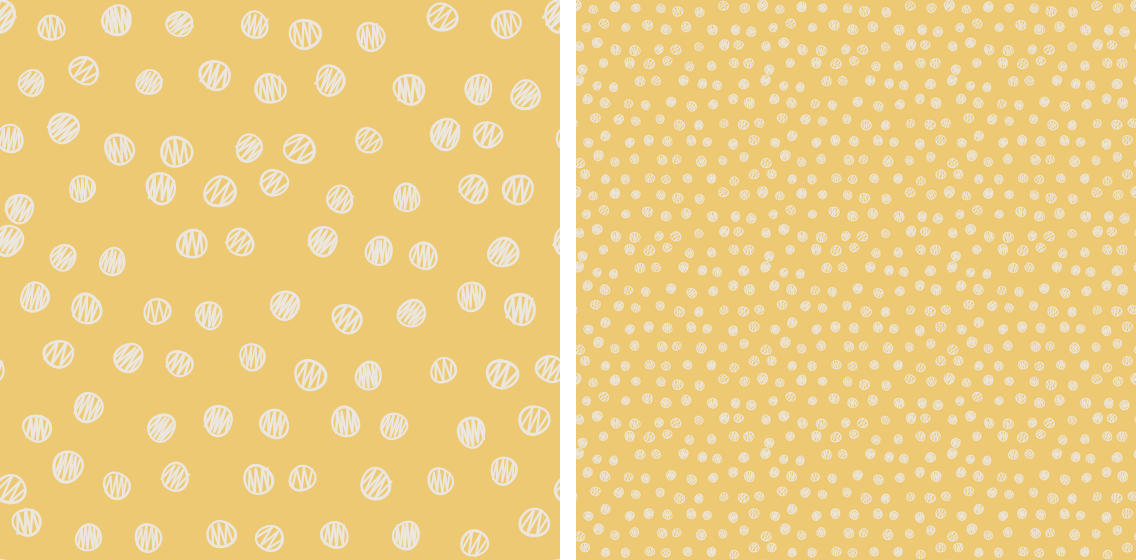
Left, the tile; right, the same tile 3 across and 3 down.
Give the GLSL for this pattern, as a three.js fragment shader.

```glsl
varying vec2 vUv;

const vec2 GRID = vec2(9.0, 10.0);   // dots across and up; the row count must stay even
const vec3 MUSTARD = vec3(0.93, 0.79, 0.45);
const vec3 CHALK = vec3(0.92, 0.90, 0.87);
const float EDGE = 0.0011;           // half width of the soft edge
const int MAX_STROKES = 9;

vec3 hash3(vec2 p) {
  vec3 q = fract(p.xyx * vec3(0.1031, 0.1030, 0.0973));
  q += dot(q, q.yxz + 33.33);
  return fract((q.xxy + q.yzz) * q.zyx);
}

float segmentDistance(vec2 p, vec2 a, vec2 b) {
  vec2 pa = p - a;
  vec2 ba = b - a;
  return length(pa - ba * clamp(dot(pa, ba) / dot(ba, ba), 0.0, 1.0));
}

vec2 turn(vec2 p, float angle) {
  float c = cos(angle);
  float s = sin(angle);
  return vec2(p.x * c - p.y * s, p.x * s + p.y * c);
}

// Wobbly hand-drawn outline in a unit disc
float ringDistance(vec2 p, vec3 seed) {
  float angle = atan(p.y, p.x);
  float wobble = 0.045 * sin(2.0 * angle + 6.283 * seed.x)
               + 0.030 * sin(3.0 * angle + 6.283 * seed.y);
  float halfWidth = 0.090 + 0.015 * sin(angle + 6.283 * seed.z);
  return abs(length(p) - 0.91 - wobble) - halfWidth;
}

// Turning point of the zigzag, alternating between top and bottom
vec2 zigzagPoint(float index, float count, vec2 seed) {
  vec3 rnd = hash3(seed + index * 7.0);
  float side = mod(index, 2.0) * 2.0 - 1.0;
  float x = mix(-0.70, 0.70, index / count) + (rnd.x - 0.5) * 0.14;
  float reach = sqrt(1.0 - x * x) * mix(0.70, 0.92, rnd.y);
  return vec2(x + side * 0.04, side * reach);
}

float scribbleDistance(vec2 p, float count, float halfWidth, vec2 seed) {
  float d = 10.0;
  vec2 start = zigzagPoint(0.0, count, seed);
  for (int i = 1; i <= MAX_STROKES; i++) {
    if (float(i) > count) break;
    vec2 end = zigzagPoint(float(i), count, seed);
    d = min(d, segmentDistance(p, start, end));
    start = end;
  }
  return d - halfWidth;
}

// Coverage of one scribbled dot, given the offset from its centre
float scribbledDot(vec2 offset, vec2 id) {
  vec3 shape = hash3(id + 31.0);
  vec3 style = hash3(id + 67.0);
  float radius = mix(0.0240, 0.0290, shape.x);
  if (length(offset) > radius * 1.3) return 0.0;

  vec2 p = turn(offset / radius, mix(-0.25, 0.80, shape.y));
  p.y *= mix(0.95, 1.05, shape.z);
  float strokes = floor(mix(5.0, 9.99, style.x));
  float halfWidth = mix(0.070, 0.095, style.y);
  float d = min(ringDistance(p, style), scribbleDistance(p, strokes, halfWidth, id));
  return 1.0 - smoothstep(-EDGE, EDGE, d * radius);
}

// Jittered staggered grid whose cell numbers wrap at the edges
float scatteredDots(vec2 uv) {
  vec2 g = uv * GRID;
  float cover = 0.0;
  for (int j = -1; j <= 1; j++) {
    float row = floor(g.y) + float(j);
    float stagger = 0.5 * mod(row, 2.0);
    for (int i = -1; i <= 1; i++) {
      float column = floor(g.x - stagger) + float(i);
      vec2 id = mod(vec2(column, row), GRID) + 3.0;
      vec2 jitter = (hash3(id).xy - 0.5) * vec2(0.42, 0.48);
      vec2 centre = vec2(column + stagger, row) + 0.5 + jitter;
      cover = max(cover, scribbledDot((g - centre) / GRID, id));
    }
  }
  return cover;
}

void main() {
  gl_FragColor = vec4(mix(MUSTARD, CHALK, scatteredDots(vUv)), 1.0);
}
```
